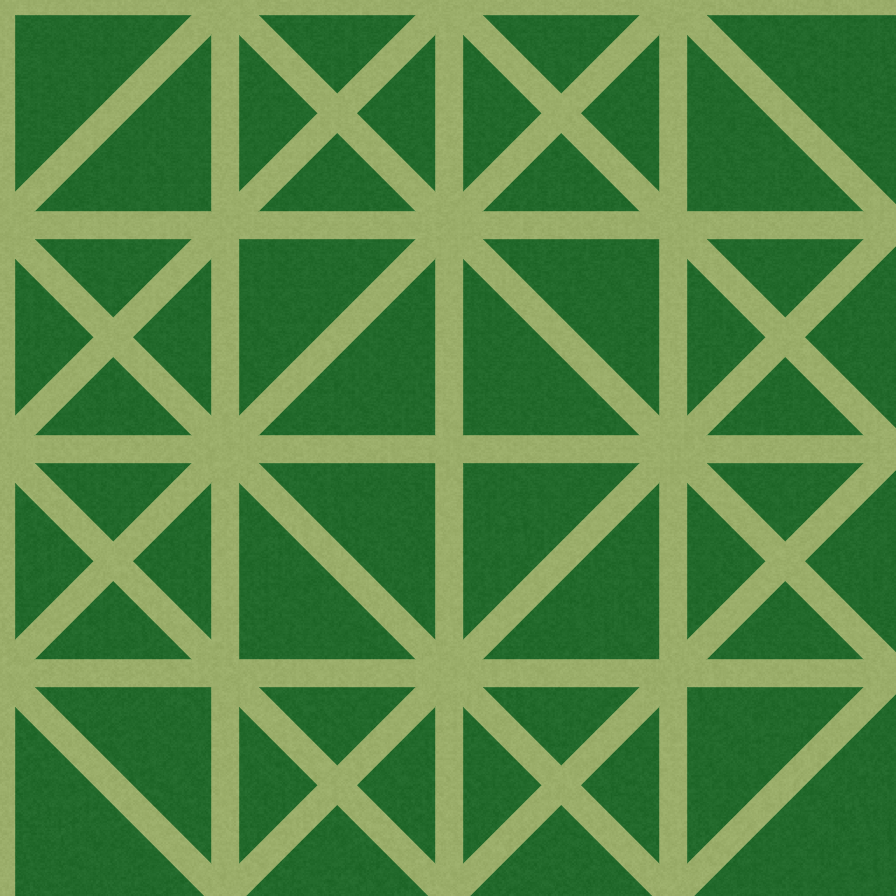
Write a Shadertoy shader that draws this pattern.

```glsl
// Green tiles in a pale lattice, with a diamond layout of single and crossed diagonals and fine grain.
#define CELLS 4.0
#define HALF_WIDTH 0.0625
#define GRID_SHIFT 0.0055
#define TILE_COLOR vec3(0.130, 0.412, 0.168)
#define LINE_COLOR vec3(0.606, 0.680, 0.415)
#define GRAIN_CELLS 512.0
#define FINE_GRAIN 0.030
#define SOFT_GRAIN 0.030

float hash(vec2 p) {
    return fract(sin(dot(p, vec2(127.1, 311.7))) * 43758.5453);
}

float valueNoise(vec2 p) {
    vec2 i = floor(p), f = fract(p);
    f = f * f * (3.0 - 2.0 * f);
    return mix(mix(hash(i), hash(i + vec2(1.0, 0.0)), f.x),
               mix(hash(i + vec2(0.0, 1.0)), hash(i + 1.0), f.x), f.y);
}

// Distance to the nearest lattice line; the far right and bottom edges stay open
float gridDistance(vec2 p) {
    vec2 d = abs(p - min(floor(p + 0.5), CELLS - 1.0));
    return min(d.x, d.y);
}

// Every cell has a diagonal facing the centre; alternate cells are crossed
float diagonalDistance(vec2 p) {
    vec2 q = abs(p - 0.5 * CELLS);
    vec2 cell = floor(q), f = fract(q);
    float facing = abs(f.x + f.y - 1.0);
    float radial = abs(f.x - f.y);
    bool crossed = mod(cell.x + cell.y, 2.0) > 0.5;
    return (crossed ? min(facing, radial) : facing) * sqrt(0.5);
}

void mainImage(out vec4 fragColor, in vec2 fragCoord) {
    vec2 uv = fragCoord / iResolution.xy;

    // Lattice coordinates run down from the top left
    vec2 p = vec2(uv.x, 1.0 - uv.y) * CELLS - GRID_SHIFT;
    float d = min(gridDistance(p), diagonalDistance(p)) - HALF_WIDTH;
    float blur = 0.6 * CELLS / min(iResolution.x, iResolution.y);
    vec3 color = mix(LINE_COLOR, TILE_COLOR, smoothstep(-blur, blur, d));

    // Fine speckle over softer mottling
    vec2 g = uv * GRAIN_CELLS;
    color += FINE_GRAIN * (hash(floor(g)) - 0.5);
    color += SOFT_GRAIN * (valueNoise(g * 0.5 + 17.0) - 0.5);

    fragColor = vec4(clamp(color, 0.0, 1.0), 1.0);
}
```
